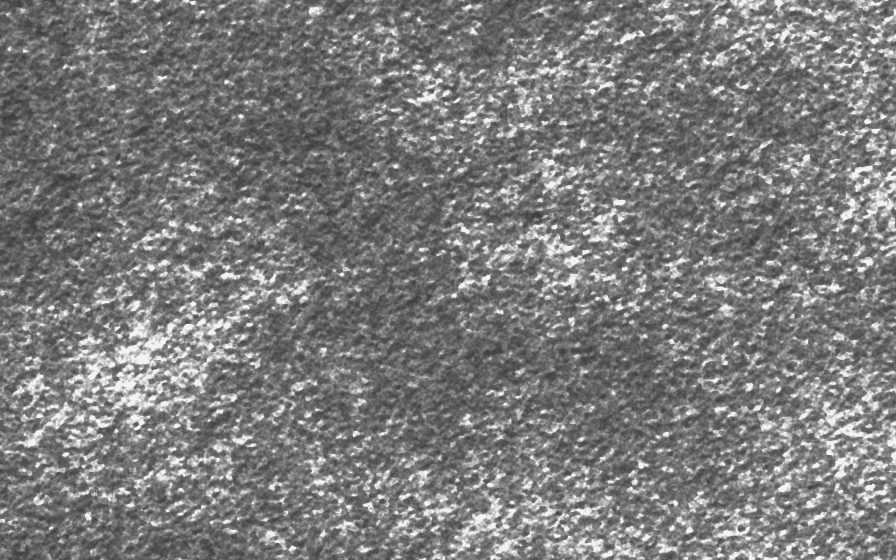
Give the GLSL for this texture, as a WebGL 1 fragment shader.

```glsl
precision highp float;

// Weathered grey rock: gritty, flecked with pale lichen, lit from above.
// Gradient noise layers, soft cellular grains and slope shading are summed,
// then an exponential tone curve turns the sum into grey.

uniform vec2 u_resolution;

const float TONE_FLOOR = 0.15;   // darkest grey
const float TONE_MID = 0.31;     // height of the median above the floor
const float TONE_CURVE = 0.37;   // stretch towards the highlights
const vec2 LIGHT_STEP = vec2(-0.0015, 0.0055);

vec2 hash2(vec2 cell) {
  vec3 h = fract(cell.xyx * vec3(0.1031, 0.1030, 0.0973));
  h += dot(h, h.yzx + 33.33);
  return fract((h.xx + h.yz) * h.zy);
}

vec2 rotate(vec2 p, float angle) {
  float c = cos(angle), s = sin(angle);
  return vec2(c * p.x + s * p.y, c * p.y - s * p.x);
}

// Dot product of a random unit gradient with the offset from its corner.
float cornerSlope(vec2 cell, vec2 corner, vec2 f) {
  float angle = 6.2832 * hash2(cell + corner).x;
  return dot(vec2(cos(angle), sin(angle)), f - corner);
}

float gradientNoise(vec2 p) {
  vec2 cell = floor(p), f = fract(p);
  vec2 w = f * f * f * (f * (f * 6.0 - 15.0) + 10.0);
  float low = mix(cornerSlope(cell, vec2(0.0, 0.0), f),
                  cornerSlope(cell, vec2(1.0, 0.0), f), w.x);
  float high = mix(cornerSlope(cell, vec2(0.0, 1.0), f),
                   cornerSlope(cell, vec2(1.0, 1.0), f), w.x);
  return 1.5 * mix(low, high, w.y);
}

float fbm(vec2 p) {
  float sum = 0.0, amplitude = 0.5;
  for (int i = 0; i < 4; i++) {
    sum += amplitude * gradientNoise(p);
    p = rotate(p, 0.6) * 2.03 + 17.3;
    amplitude *= 0.5;
  }
  return sum;
}

// Cells of random brightness, blended softly where they meet.
float grains(vec2 p, float hardness) {
  vec2 cell = floor(p), f = fract(p);
  float sum = 0.0, total = 0.0;
  for (int j = -1; j <= 1; j++) {
    for (int i = -1; i <= 1; i++) {
      vec2 neighbor = vec2(float(i), float(j));
      vec2 jitter = hash2(cell + neighbor + 71.0);
      vec2 d = neighbor + 0.1 + 0.8 * jitter - f;
      float weight = exp(-hardness * dot(d, d));
      sum += weight * hash2(cell + neighbor + 203.0).y;
      total += weight;
    }
  }
  return sum / total - 0.5;
}

float bumpHeight(vec2 p) {
  return gradientNoise(rotate(p, 0.4) * vec2(52.0, 64.0))
       + 0.6 * gradientNoise(rotate(p, 1.1) * 112.0 + 40.0);
}

// Thin wandering fractures, broken up by a sparse mask.
float fractures(vec2 p, float wobble) {
  float line = abs(gradientNoise(rotate(p, 0.5) * vec2(2.6, 4.4) + 0.5 * wobble + 9.0));
  float mask = smoothstep(0.0, 0.4, gradientNoise(p * 4.7 + 31.0));
  return mask * (1.0 - smoothstep(0.008, 0.045, line));
}

// Pale ledge climbing to the right.
float ledge(vec2 p, float wobble) {
  float d = p.y - 0.345 - 0.4 * (p.x - 0.17) - 0.05 * wobble;
  float span = smoothstep(0.1, 0.2, p.x) * (1.0 - smoothstep(0.5, 0.75, p.x));
  return span * exp(-d * d / 0.0004);
}

float pit(vec2 p, vec2 center, float radius) {
  return 1.0 - smoothstep(0.6 * radius, 1.4 * radius, length((p - center) * vec2(0.8, 1.1)));
}

void main() {
  vec2 p = gl_FragCoord.xy / u_resolution.y;
  float wobble = fbm(p * 14.0 + 5.0);

  // Broad light and dark areas.
  float broad = fbm(rotate(p, 0.35) * vec2(2.2, 3.2) + 3.7) + 0.14 * (p.x - 0.8);
  broad -= 0.22 * (1.0 - smoothstep(0.1, 0.55, length(p - vec2(0.0, 0.85))));
  broad += 0.3 * ledge(p, wobble);

  // Clumps, bumps and grit.
  vec2 tilted = rotate(p, 0.3) * vec2(0.85, 1.15);
  float clump = 0.75 * gradientNoise(tilted * 21.0 + 11.0)
              + 0.7 * gradientNoise(tilted * 47.0 + 23.0);
  float relief = bumpHeight(p) - bumpHeight(p + LIGHT_STEP);
  float grain = grains(tilted * 118.0 + 0.4 * wobble, 9.0);
  float grit = gradientNoise(rotate(p, 0.8) * 185.0 + 60.0);

  // Lichen gathers where broad areas, clumps and bright grains agree.
  float lichen = smoothstep(0.15, 0.65, 0.9 * broad + 0.6 * clump + grain + 0.25 * relief);

  float tone = 1.8 * broad + 0.9 * clump + 1.2 * relief + 2.2 * grain + 0.8 * grit;
  tone += 0.8 * lichen - 0.1;
  tone -= 0.8 * fractures(p, wobble);
  tone -= 2.2 * pit(p + 0.01 * wobble, vec2(0.95, 0.608), 0.013);

  float grey = TONE_FLOOR + TONE_MID * exp(TONE_CURVE * tone);
  gl_FragColor = vec4(vec3(min(grey, 0.95)), 1.0);
}
```
